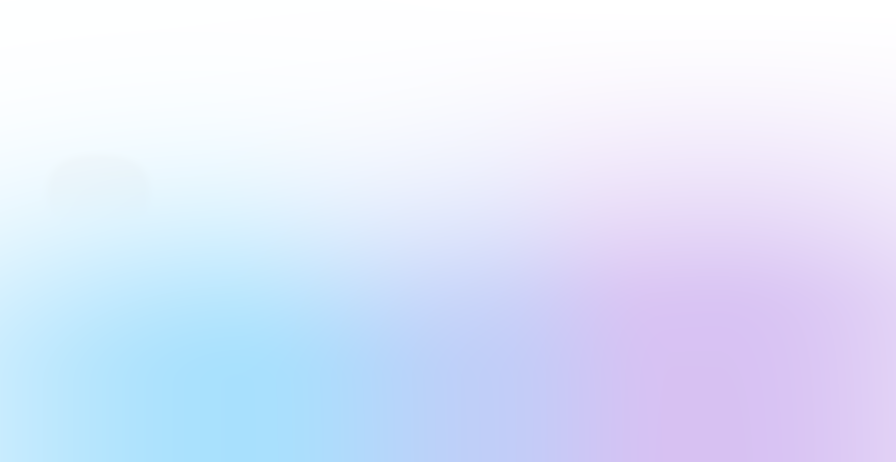
Reproduce this background procedurally as a Shadertoy shader.

```glsl
#define PAPER      vec3(1.000, 1.000, 1.000)
#define CYAN       vec3(0.660, 0.880, 0.992)
#define PERIWINKLE vec3(0.755, 0.805, 0.972)
#define LILAC      vec3(0.842, 0.755, 0.950)
#define CYAN_CENTER  vec2(0.27, 0.17)
#define LILAC_CENTER vec2(0.80, 0.36)
#define SIDE_WIDTH   vec2(0.40, 0.36)
#define CYAN_HEIGHT  0.38
#define HUE_LEAN     0.15
#define SMUDGE_CENTER vec2(0.110, 0.580)
#define SMUDGE_RADIUS vec2(0.061, 0.090)
#define SMUDGE_DEPTH  0.016

float bell(float x) {
    return exp(-x * x);
}

// Rounded version of max(x, 0)
float softPositive(float x) {
    return 0.5 * (x + sqrt(x * x + 0.004));
}

// Cyan to periwinkle to lilac, leaning left with height
vec3 hueAcross(vec2 uv) {
    float h = uv.x + HUE_LEAN * softPositive(uv.y - 0.2);
    vec3 cool = mix(CYAN, PERIWINKLE, smoothstep(0.27, 0.58, h));
    return mix(cool, LILAC, smoothstep(0.54, 0.76, h));
}

// Strength of the tint: fades upward and toward both sides
float tintCoverage(vec2 uv) {
    float cyanFade = bell(max(uv.y - CYAN_CENTER.y, 0.0) / CYAN_HEIGHT);
    float rise = softPositive(uv.y - LILAC_CENTER.y) / (1.0 - LILAC_CENTER.y);
    float lilacFade = pow(max(1.0 - rise, 0.0), 1.6);
    float vertical = mix(cyanFade, lilacFade, smoothstep(0.35, 0.80, uv.x));

    float left = bell(max(CYAN_CENTER.x - uv.x, 0.0) / SIDE_WIDTH.x);
    float right = bell(max(uv.x - LILAC_CENTER.x, 0.0) / SIDE_WIDTH.y);
    return vertical * left * right;
}

// Faint rounded shadow, clearest along its upper rim
float smudge(vec2 uv) {
    vec2 p = (uv - SMUDGE_CENTER) / SMUDGE_RADIUS;
    vec2 q = p * p;
    float radius = sqrt(sqrt(dot(q * q, vec2(1.0)) + q.x * q.y));
    return (1.0 - smoothstep(0.82, 1.06, radius)) * smoothstep(-1.0, 0.5, p.y);
}

void mainImage(out vec4 fragColor, in vec2 fragCoord) {
    vec2 uv = fragCoord / iResolution.xy;

    vec3 color = mix(PAPER, hueAcross(uv), tintCoverage(uv));
    color -= SMUDGE_DEPTH * smudge(uv) * vec3(0.7, 0.9, 1.0);

    fragColor = vec4(clamp(color, 0.0, 1.0), 1.0);
}
```
